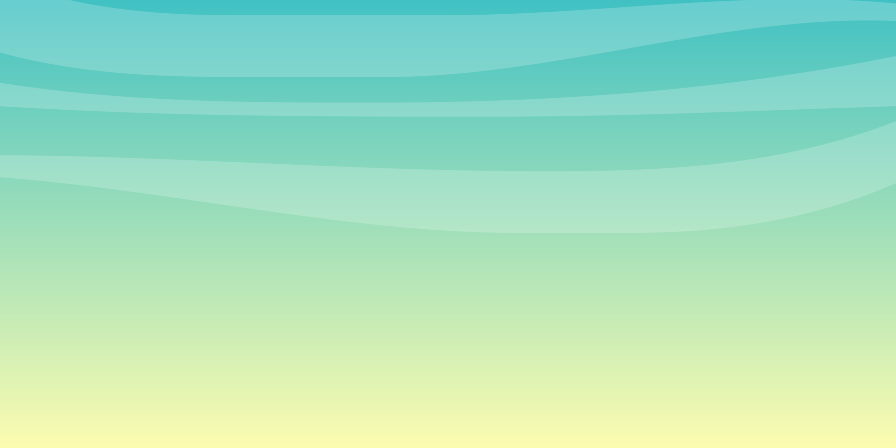
Reproduce this background procedurally as a WebGL 2 fragment shader.

```glsl
#version 300 es
precision highp float;
// A calm sky-to-sand gradient crossed by three translucent ribbons.
// Each ribbon lies between two sagging curves: a flat floor that rises
// to the left and to the right along cubic ramps.

#define TOP_COLOR vec3(0.255, 0.757, 0.765)
#define BOTTOM_COLOR vec3(0.988, 0.988, 0.690)
#define RIBBON_COLOR vec3(1.0)
#define RIBBON_OPACITY 0.2

uniform vec2 u_resolution;
out vec4 fragColor;

// Cubic ramp: flat at t = 0, reaching 1 with the given slope at t = 1.
float ramp(float t, float slope) {
    t = clamp(t, 0.0, 1.0);
    return t * t * (3.0 - slope + (slope - 2.0) * t);
}

// Depth of a curve below the top; each side is (lift, start x, end slope).
float sagCurve(float x, float depth, vec3 left, vec3 right) {
    float leftRise = left.x * ramp(1.0 - x / left.y, left.z);
    float rightRise = right.x * ramp((x - right.y) / (1.0 - right.y), right.z);
    return depth - leftRise - rightRise;
}

// Smooth coverage of the area between two curves.
float ribbon(float depth, float upper, float lower) {
    float halfPixel = 0.5 / u_resolution.y;
    return smoothstep(upper - halfPixel, upper + halfPixel, depth)
         - smoothstep(lower - halfPixel, lower + halfPixel, depth);
}

void main() {
    vec2 uv = gl_FragCoord.xy / u_resolution;
    float x = uv.x;
    float depth = 1.0 - uv.y;

    // Vertical background gradient
    vec3 color = mix(TOP_COLOR, BOTTOM_COLOR, depth);

    // Top ribbon, wide on the left and thin on the right
    float cover = ribbon(depth,
        sagCurve(x, 0.0338, vec3(0.0807, 0.26, 2.5), vec3(0.026, 0.50, -3.7)),
        sagCurve(x, 0.172, vec3(0.0547, 0.27, 2.7), vec3(0.125, 0.43, -0.4)));

    // Middle ribbon, opening to the right
    cover += ribbon(depth,
        sagCurve(x, 0.229, vec3(0.0443, 0.42, 3.0), vec3(0.104, 0.42, 2.25)),
        sagCurve(x, 0.2604, vec3(0.0234, 0.50, 2.7), vec3(0.0234, 0.55, 1.2)));

    // Low ribbon, sweeping down and up again
    cover += ribbon(depth,
        sagCurve(x, 0.382, vec3(0.0357, 0.60, 0.2), vec3(0.1115, 0.62, 2.65)),
        sagCurve(x, 0.520, vec3(0.1242, 0.58, 0.7), vec3(0.1112, 0.70, 2.35)));

    color = mix(color, RIBBON_COLOR, RIBBON_OPACITY * clamp(cover, 0.0, 1.0));
    fragColor = vec4(color, 1.0);
}
```
